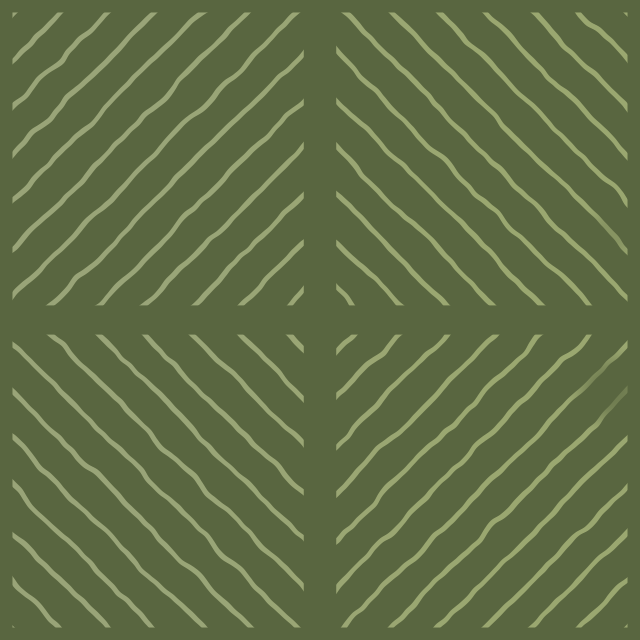
Give the GLSL for this pattern, as a three.js fragment shader.

```glsl
// Four square panels of hand-drawn diagonal stripes that form nested diamonds.
// Mirroring about the centre turns each stripe into a level of |x| + |y|;
// value noise bends each stripe, and soft spots wear the paint away.
varying vec2 vUv;

const vec3 GROUND = vec3(0.35, 0.40, 0.25);
const vec3 PAINT_LEFT = vec3(0.60, 0.645, 0.47);
const vec3 PAINT_RIGHT = vec3(0.605, 0.655, 0.44);

const vec2 PANEL_INNER = vec2(0.0254, 0.0228); // half widths of the central bands
const vec2 PANEL_OUTER = vec2(0.4805);         // half size of the whole group
const float STRIPES = 13.0;                    // diamonds from centre to corner
const float STRIPE_HALF = 0.0055;              // measured along x or y
const float WOBBLE = 0.0058;
const float WOBBLE_CELL = 0.052;
const float EDGE = 0.001;                      // half width of smoothed edges

float hash(vec2 p) {
  vec3 q = fract(vec3(p.xyx) * 0.1031);
  q += dot(q, q.yzx + 33.33);
  return fract((q.x + q.y) * q.z);
}

// Smooth one-dimensional noise from -1 to 1, one row per seed.
float noise(float t, float seed) {
  float cell = floor(t);
  float f = fract(t);
  float a = hash(vec2(cell + 100.0, seed));
  float b = hash(vec2(cell + 101.0, seed));
  return mix(a, b, f * f * (3.0 - 2.0 * f)) * 2.0 - 1.0;
}

// Coverage of the mirrored panel between its inner and outer corners.
float panelMask(vec2 q, vec2 inner, vec2 outer) {
  vec2 inside = smoothstep(inner - EDGE, inner + EDGE, q)
              * (1.0 - smoothstep(outer - EDGE, outer + EDGE, q));
  return inside.x * inside.y;
}

// Coverage of the nearest wavering stripe; seed differs for each panel.
float stripeMask(vec2 q, float period, float seed) {
  float level = q.x + q.y;
  float along = (q.x - q.y) / WOBBLE_CELL;
  float id = floor(level / period + 0.5);
  float row = id + seed;
  float bend = WOBBLE * (0.75 * noise(along, row) + 0.25 * noise(along * 2.3, row + 200.0));
  float halfWidth = STRIPE_HALF * (1.0 + 0.12 * noise(along * 1.4, row + 400.0));
  float d = abs(level - id * period - bend) - halfWidth;
  return 1.0 - smoothstep(-1.4 * EDGE, 1.4 * EDGE, d);
}

// Soft round patch where paint has thinned.
float wornSpot(vec2 p, vec2 centre, float radius) {
  return 1.0 - smoothstep(0.2 * radius, radius, length(p - centre));
}

void main() {
  vec2 p = vUv - 0.5;
  vec2 q = abs(p);
  vec2 side = step(0.0, p);
  float seed = 23.0 + 31.0 * side.x + 67.0 * side.y;
  float period = 2.0 * PANEL_OUTER.x / STRIPES;

  // Striped panels
  float paint = stripeMask(q, period, seed) * panelMask(q, PANEL_INNER, PANEL_OUTER);

  // Wear near the right edge
  paint *= 1.0 - 0.65 * wornSpot(p, vec2(0.455, -0.11), 0.075);
  paint *= 1.0 - 0.30 * wornSpot(p, vec2(0.455, 0.135), 0.055);

  vec3 paintColour = mix(PAINT_LEFT, PAINT_RIGHT, smoothstep(-0.3, 0.3, p.x));
  gl_FragColor = vec4(mix(GROUND, paintColour, paint), 1.0);
}
```
